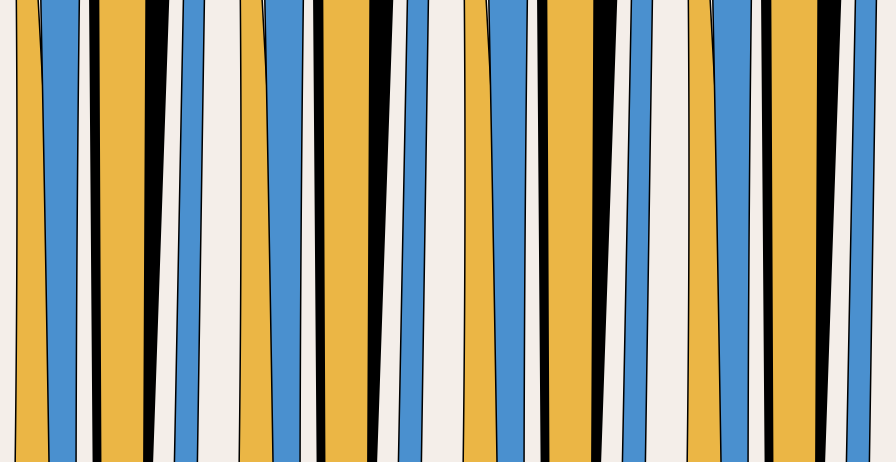
Reproduce this pattern procedurally as a Shadertoy shader.

```glsl
// Four repeats of uneven, tapering vertical bands on a cream ground.
// Each band is a pair of slightly bowed edges; a signed distance to them
// gives both the flat fill and the thin ink outline.

const vec3 CREAM  = vec3(0.955, 0.935, 0.912);
const vec3 YELLOW = vec3(0.920, 0.715, 0.270);
const vec3 BLUE   = vec3(0.290, 0.565, 0.810);
const vec3 INK    = vec3(0.0);

// Distance inside a band; edges hold (left, right) at the top and bottom.
float bandDistance(vec2 p, vec2 top, vec2 bottom, vec2 bow) {
    vec2 edge = mix(bottom, top, p.y) + bow * 4.0 * p.y * (1.0 - p.y);
    return min(p.x - edge.x, edge.y - p.x);
}

float coverage(float inside, float pixel) {
    return clamp(inside / pixel + 0.5, 0.0, 1.0);
}

// Paints an ink silhouette, then the fill inset by half the line width.
void paintBand(inout vec3 color, vec3 fill, float inside, float pixel) {
    const float halfLine = 0.65;
    color = mix(color, INK, coverage(inside + halfLine, pixel));
    color = mix(color, fill, coverage(inside - halfLine, pixel));
}

void mainImage(out vec4 fragColor, in vec2 fragCoord) {
    // One repeat is 192 units wide; height runs from 0 to 1.
    const float repeats = 4.0, tileWidth = 192.0;
    vec2 uv = fragCoord / iResolution.xy;
    vec2 p = vec2(fract(uv.x * repeats) * tileWidth, uv.y);
    float pixel = repeats * tileWidth / iResolution.x;

    vec3 color = CREAM;

    // Narrow yellow band, overlapped by the wide blue one
    paintBand(color, YELLOW, bandDistance(p, vec2(14.0, 32.7), vec2(13.0, 54.0), vec2(1.0, 0.0)), pixel);
    paintBand(color, BLUE, bandDistance(p, vec2(35.0, 68.0), vec2(42.0, 65.2), vec2(0.2, -0.5)), pixel);

    // Black wedge carrying the broad yellow band
    paintBand(color, INK, bandDistance(p, vec2(77.0, 144.4), vec2(80.0, 130.6), vec2(0.0)), pixel);
    paintBand(color, YELLOW, bandDistance(p, vec2(84.5, 125.2), vec2(86.3, 123.3), vec2(0.0)), pixel);

    // Slim leaning blue band
    paintBand(color, BLUE, bandDistance(p, vec2(157.2, 175.2), vec2(149.5, 169.2), vec2(0.0)), pixel);

    fragColor = vec4(color, 1.0);
}
```
